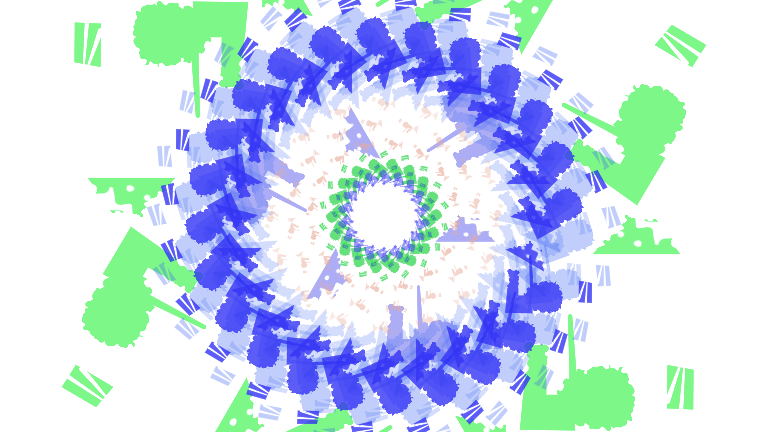
A Shadertoy shader for this pattern:

```glsl
// Kaleidoscopic wreath: one ragged motif (tree, mound, scratched tag) is turned
// about the centre in rings of different size, count and ink.
// Each ring only tests the copies near a pixel, and overlaps deepen its ink.

const float VIEW_HEIGHT = 4.32;
const float TAU = 6.2831853;

float hash(vec2 p) {
    p = fract(p * vec2(0.1031, 0.1173));
    p += dot(p, p.yx + 33.3);
    return fract((p.x + p.y) * p.x * 7.13);
}

float noise(vec2 p) {
    vec2 cell = floor(p), f = fract(p);
    f = f * f * (3.0 - 2.0 * f);
    vec2 e = vec2(1, 0);
    return mix(mix(hash(cell), hash(cell + e), f.x),
               mix(hash(cell + e.yx), hash(cell + e.xx), f.x), f.y);
}

vec2 turn(vec2 p, float angle) {
    float c = cos(angle), s = sin(angle);
    return vec2(c * p.x - s * p.y, s * p.x + c * p.y);
}

// Signed distances: half-plane, counter-clockwise quad, line segment
float side(vec2 p, vec2 a, vec2 b) {
    vec2 e = normalize(b - a);
    return dot(p - a, vec2(e.y, -e.x));
}

float quad(vec2 p, vec2 a, vec2 b, vec2 c, vec2 d) {
    return max(max(side(p, a, b), side(p, b, c)), max(side(p, c, d), side(p, d, a)));
}

float segment(vec2 p, vec2 a, vec2 b, float radius) {
    vec2 e = b - a;
    float t = clamp(dot(p - a, e) / dot(e, e), 0.0, 1.0);
    return length(p - a - e * t) - radius * (0.5 + 0.5 * t);
}

// Parts of the motif
float tree(vec2 p, float rough) {
    float crown = min(length(p - vec2(2.67, 0.99)) - 0.33, length(p - vec2(2.60, 0.86)) - 0.29) + rough;
    float arm = quad(p, vec2(1.84, 0.60), vec2(2.53, 0.11), vec2(2.36, 0.51), vec2(1.93, 0.76));
    float base = quad(p, vec2(2.53, 0.11), vec2(2.81, 0.58), vec2(2.50, 0.75), vec2(2.36, 0.51));
    float trunk = segment(p, vec2(1.80, 1.11), vec2(2.50, 0.75), 0.04);
    arm += rough * smoothstep(2.3, 1.9, p.x);
    return min(min(crown, trunk), min(arm, base));
}

float mound(vec2 p, float rough) {
    float hill = quad(p, vec2(2.09, -0.38), vec2(2.96, -0.38), vec2(2.70, -0.03), vec2(2.44, -0.02));
    float holes = 0.07 * (noise(p * 11.0 + 7.0) - 0.62);
    float ledge = smoothstep(-0.36, -0.28, p.y);
    return max(hill + rough * ledge, holes * ledge - 0.02 * (1.0 - ledge));
}

float tag(vec2 p) {
    float card = quad(p, vec2(2.71, 1.71), vec2(3.08, 1.49), vec2(3.22, 1.71), vec2(2.88, 1.91));
    float scratch = min(segment(p, vec2(2.80, 1.85), vec2(3.17, 1.60), 0.025),
                        segment(p, vec2(2.78, 1.81), vec2(3.02, 1.53), 0.03));
    return max(card, -scratch);
}

float motif(vec2 p, bool moundOnly) {
    float rough = 0.08 * (noise(p * 24.0) - 0.4) + 0.05 * (noise(p * 9.0) - 0.5);
    float hill = mound(p, rough);
    return moundOnly ? hill : min(hill, min(tree(p, rough), tag(p)));
}

// Number of copies covering p; copy number "gap" is left out
float ring(vec2 p, float count, float phase, float size, vec2 shift, float gap, bool moundOnly) {
    float stepAngle = TAU / count, cover = 0.0;
    float first = floor((atan(p.y, p.x) - phase + 0.52) / stepAngle);
    int nearby = int(ceil(1.3 / stepAngle)) + 1;
    float blur = 0.6 * VIEW_HEIGHT / (iResolution.y * size);
    for (int i = 0; i < nearby; i++) {
        float index = first - float(i);
        if (abs(mod(index + 0.5, count) - gap - 0.5) < 0.2) continue;
        vec2 q = (turn(p, -phase - index * stepAngle) - shift) / size;
        cover += smoothstep(blur, -blur, motif(q, moundOnly));
    }
    return cover;
}

vec3 stain(vec3 paper, vec3 ink, float strength, float cover) {
    return mix(ink, paper, pow(1.0 - strength, cover));
}

void mainImage(out vec4 fragColor, in vec2 fragCoord) {
    vec2 p = (fragCoord - 0.5 * iResolution.xy) / iResolution.y * VIEW_HEIGHT;
    vec3 green = vec3(0.48, 0.97, 0.53), blue = vec3(0.20, 0.20, 0.96);
    vec3 lavender = vec3(0.67, 0.67, 0.96), peach = vec3(0.91, 0.67, 0.60);
    vec3 paleBlue = vec3(0.24, 0.40, 0.95);
    vec2 centred = vec2(0);
    vec3 color = vec3(1);

    // Large outer wreath and the three lavender fragments
    color = stain(color, green, 0.99, ring(p, 6.0, 0.0, 1.0, centred, -1.0, false));
    color = stain(color, lavender, 0.98, ring(p, 3.0, TAU / 6.0, 0.67, vec2(-0.42, -0.80), -1.0, false));
    color = stain(color, lavender, 0.98, ring(p, 3.0, 0.0, 0.67, vec2(-0.88, 0.0), -1.0, true));

    // Pale echoes below the broken blue wreath
    color = stain(color, paleBlue, 0.32, ring(p, 24.0, 0.10, 0.50, vec2(0.28, 0.58), -1.0, false));
    color = stain(color, paleBlue, 0.22, ring(p, 24.0, 0.06, 0.52, vec2(-0.01, 0.38), -1.0, false));
    color = stain(color, blue, 0.80, ring(p, 24.0, 0.0, 0.50, vec2(0.18, 0.51), 21.0, false));

    // Faint peach figures in three circles
    for (int i = 0; i < 3; i++) {
        float k = float(i), size = 0.10 - 0.01 * k;
        vec2 shift = vec2(1.13 - 0.20 * k, 0.0) - size * vec2(2.6, 0.7);
        color = stain(color, peach, 0.38 + 0.12 * k, ring(p, 16.0, 0.13 * k, size, shift, -1.0, false));
    }

    // Small inner wreath
    color = stain(color, vec3(0.25, 0.85, 0.36), 0.80, ring(p, 18.0, 0.0, 0.17, vec2(0.03, 0.02), -1.0, false));
    color = stain(color, blue, 0.50, ring(p, 18.0, 0.1, 0.12, vec2(0.06, 0.06), -1.0, false));
    fragColor = vec4(color, 1.0);
}
```
